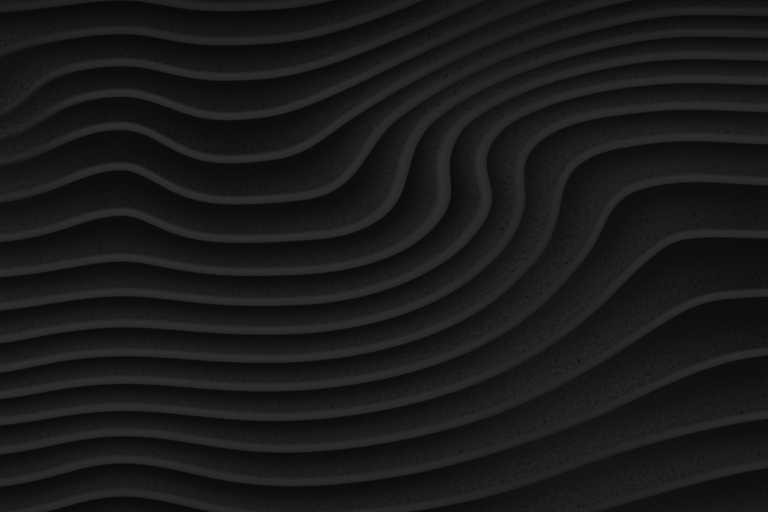
Write a WebGL 1 fragment shader that draws this texture.

```glsl
precision highp float;
// Dark carved relief: flowing ridges that bend through a steep S-shaped fold.

uniform vec2 u_resolution;

const vec2 SPAN = vec2(7.68, 5.12);       // canvas size in design units
const vec3 TINT = vec3(0.985, 0.99, 1.04);
const float SHADOW_TONE = 0.045;
const float SLOPE_TONE = 0.122;
const float CREST_TONE = 0.178;
const float CREST_WIDTH = 0.07;
const float RIDGE_SPACING = 0.34;
const float FOLD_RIDGES = 6.5;            // ridges gained across the fold
const float GRAIN_SCALE = 26.0;
const float GRAIN_DEPTH = 0.034;

float bell(float x, float center, float width) {
  float d = (x - center) / width;
  return exp(-d * d);
}

vec2 hashGradient(vec2 cell) {
  float a = 6.2832 * fract(sin(dot(cell, vec2(127.1, 311.7))) * 43758.5);
  return vec2(cos(a), sin(a));
}

float gradientNoise(vec2 p) {
  vec2 i = floor(p);
  vec2 f = fract(p);
  vec2 u = f * f * f * (f * (f * 6.0 - 15.0) + 10.0);
  float a = dot(hashGradient(i), f);
  float b = dot(hashGradient(i + vec2(1.0, 0.0)), f - vec2(1.0, 0.0));
  float c = dot(hashGradient(i + vec2(0.0, 1.0)), f - vec2(0.0, 1.0));
  float d = dot(hashGradient(i + vec2(1.0, 1.0)), f - vec2(1.0, 1.0));
  return mix(mix(a, b, u.x), mix(c, d, u.x), u.y);
}

// Progress across the fold: 0 on its left side, 1 on its right.
float foldProgress(vec2 p) {
  float top = 1.0 - smoothstep(0.0, 1.3, p.y);
  float center = 4.36 + 0.75 * smoothstep(1.15, 2.65, p.y)
               + 0.15 * max(p.y - 2.65, 0.0) + 0.45 * top
               + 0.12 * bell(p.y, 2.0, 0.32) * bell(p.x, 4.9, 0.6);
  float halfWidth = 1.75 + 0.95 * smoothstep(1.9, 4.4, p.y) + 0.35 * top;
  float offset = (p.x - center) / halfWidth;
  float logistic = 1.0 / (1.0 + exp(-3.0 * offset));
  return mix(smoothstep(-1.0, 1.0, offset), logistic, 0.55);
}

// Ridge count measured downward; each whole number is a crest.
float ridgePhase(vec2 p) {
  float rightWidth = mix(0.58, 0.95, smoothstep(2.2, 3.4, p.y));
  float hump = bell(p.x, 1.22, p.x < 1.22 ? 0.85 : rightWidth);
  float lift = hump * (0.13 + 0.27 * bell(p.y, 1.5, 0.65)
             + 0.05 * bell(p.y, 2.2, 0.35) - 0.03 * bell(p.y, 3.4, 0.5)
             + 0.14 * smoothstep(3.9, 4.7, p.y));
  float edgeDrop = bell(p.x, -0.1, 0.5)
                 * (0.4 * bell(p.y, 1.05, 0.45) + 0.08 * bell(p.y, 3.65, 0.55));
  float y = p.y + lift - edgeDrop;
  float phase = 1.0 + (y - 0.45) / RIDGE_SPACING - 0.76 * bell(y, 2.45, 1.05);
  phase -= 0.18 * bell(p.y, 3.4, 0.75) + 0.13 * bell(p.y, 1.45, 0.45) * bell(p.x, 1.8, 1.4);
  float fold = foldProgress(p);
  phase += FOLD_RIDGES * bell(p.y, 1.7, 3.02) * fold;
  phase += 0.3 * fold * smoothstep(4.1, 4.7, p.y);
  return phase + 0.15 * bell(p.x, 6.8, 0.65) * (1.0 - smoothstep(2.0, 3.5, p.y));
}

void main() {
  vec2 uv = gl_FragCoord.xy / u_resolution;
  vec2 p = vec2(uv.x, 1.0 - uv.y) * SPAN;
  float pixel = SPAN.y / u_resolution.y;

  // Distance to the nearest crest, and position along the slope below it
  float phase = ridgePhase(p);
  float e = 0.01;
  vec2 grad = vec2(ridgePhase(p + vec2(e, 0.0)) - phase,
                   ridgePhase(p + vec2(0.0, e)) - phase) / e;
  float steepness = max(length(grad), 0.4);
  float slope = fract(phase);
  float crestDistance = (fract(phase + 0.5) - 0.5) / steepness;

  // Broad light: pale fold flanks and left edge, deep hollows elsewhere
  float fold = foldProgress(p);
  float core = bell(p.x, 4.4, 0.65) * bell(p.y, 1.8, 0.6);
  float flank = bell(fold, 0.58, 0.33) * (1.0 - 0.95 * core);
  float leftGlow = bell(p.x, 0.1, 0.5) * bell(p.y, 1.1, 0.9);
  float hollow = max(bell(p.x, 1.3, 0.85) * bell(p.y, 1.4, 1.0),
                     0.7 * bell(p.x, 2.3, 0.8) * bell(p.y, 1.5, 1.1));
  hollow = max(hollow, 0.9 * bell(p.x, 7.5, 0.8) * bell(p.y, 2.9, 1.1));
  float light = clamp(0.85 * flank + 0.75 * leftGlow, 0.0, 1.0);

  // Slope climbs from the shadow under one crest toward the next
  float climb = smoothstep(0.1, 0.85 + 0.2 * hollow, slope);
  climb = mix(climb, 0.45 + 0.55 * climb, light);
  float tone = mix(SHADOW_TONE, SLOPE_TONE, climb * (1.0 - 0.55 * hollow));
  tone += 0.012 * light;

  // Rough plaster grain with small dark pits
  float grain = gradientNoise(p * GRAIN_SCALE)
              + 0.7 * gradientNoise(p * GRAIN_SCALE * 1.9 + 17.0);
  float pits = smoothstep(0.25, 0.5, gradientNoise(p * GRAIN_SCALE * 0.9 + 41.0));
  float rough = climb * (0.5 + 0.5 * light);
  tone += rough * (GRAIN_DEPTH * grain - 0.04 * pits);

  // Smooth crest: soft upper side, crisp lower lip
  float width = CREST_WIDTH * (1.0 + 0.7 * core);
  float upper = smoothstep(-width, -0.4 * width, crestDistance);
  float lip = 0.42 * width;
  float lower = 1.0 - smoothstep(lip - pixel, lip + pixel, crestDistance);
  float crestTone = CREST_TONE - 0.03 * flank * (1.0 - core);
  crestTone -= 0.02 * smoothstep(-0.2 * width, lip, crestDistance);
  tone = mix(tone, crestTone, upper * lower * (1.0 - 0.8 * leftGlow));

  // Gentle falloff at the top and lower edges
  tone *= 0.8 + 0.2 * smoothstep(0.0, 1.0, p.y);
  tone *= 1.0 - 0.08 * smoothstep(3.8, 5.12, p.y);
  gl_FragColor = vec4(max(tone, 0.02) * TINT, 1.0);
}
```
